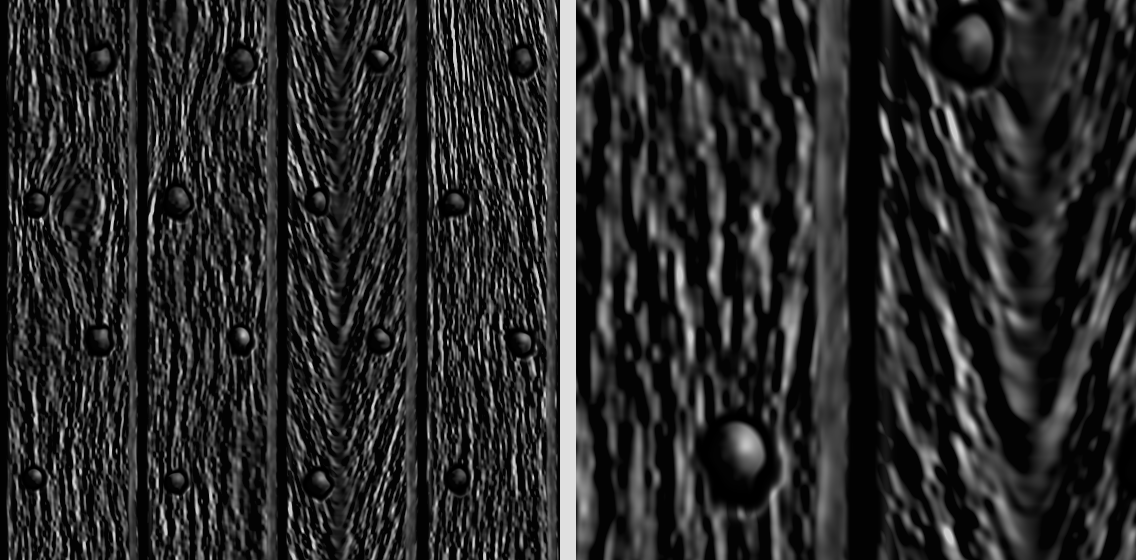
Left, the full canvas; right, a detail of the centre.
Reproduce this texture map procedurally as a Shadertoy shader.

```glsl
// Relief-lit weathered timber: four vertical planks, dark seams, staggered nail heads.

const float PLANKS = 4.0;
const float SEAM_SHIFT = 0.017;
const vec2 LIGHT_STEP = vec2(0.007, 0.002);

float hash(vec2 p) {
    return fract(sin(dot(p, vec2(12.9898, 78.233))) * 43758.55);
}

float noise(vec2 p) {
    vec2 cell = floor(p), f = fract(p);
    f = f * f * (3.0 - 2.0 * f);
    float low = mix(hash(cell), hash(cell + vec2(1, 0)), f.x);
    float high = mix(hash(cell + vec2(0, 1)), hash(cell + vec2(1, 1)), f.x);
    return mix(low, high, f.y);
}

// Nested V-shaped growth rings that open upward around an axis
float cathedral(vec2 p, float axis, float slope) {
    float across = p.x - axis;
    return sqrt(across * across + 0.004) - slope * p.y;
}

// Spreads the grain lines apart around a knot
float knotBend(vec2 p, vec2 centre, float tightness) {
    vec2 q = p - centre;
    return -0.7 * q.x * exp(-tightness * dot(q, q * vec2(1.0, 0.6)));
}

// Grain coordinates: x runs across the fibres, y along them
vec2 grainSpace(vec2 p, float plank) {
    float u = p.x - plank;
    float across = p.x + 0.14 * noise(vec2(p.x * 2.0, p.y * 1.3) + plank * 17.0);
    if (plank == 0.0) {
        across += knotBend(p, vec2(0.55, 2.5), 14.0);
    } else if (plank == 2.0) {
        across = cathedral(p, 2.42, 0.27) + 0.35 * (across - p.x);
    } else if (plank == 3.0) {
        across += 0.05 * p.y * p.y * u;
    }
    return vec2(across, p.y) + plank * vec2(7.3, 3.1);
}

// Wood height: long fibres, short streaks and fine pits
float woodHeight(vec2 p, float plank) {
    vec2 g = grainSpace(p, plank);
    float fibres = noise(g * vec2(21.0, 2.4));
    float streaks = noise(g * vec2(37.0, 9.0) + 31.0);
    float pits = noise(g * vec2(48.0, 27.0) + 67.0);
    return 0.75 * fibres + 0.55 * streaks + 0.36 * pits;
}

// Side-lit relief, clipped to black where it faces away
float woodShade(vec2 p, float plank) {
    float slope = woodHeight(p + LIGHT_STEP, plank) - woodHeight(p - LIGHT_STEP, plank);
    float wear = noise(p * vec2(4.0, 2.5) + 11.0);
    return max(0.012, 0.115 + slope * mix(1.15, 2.0, wear));
}

// Lit bevel left of each seam, faint edge right of it, black gap between
float addSeam(float shade, vec2 p, float plank) {
    float wobble = 0.012 * (noise(vec2(plank * 9.0, p.y * 5.0)) - 0.5);
    float s = fract(p.x - SEAM_SHIFT + 0.5) - 0.5 + wobble;
    float width = mix(0.095, 0.12, hash(vec2(plank + step(s, 0.0), 4.0)));
    float bevel = smoothstep(-width - 0.012, -width + 0.008, s) * (1.0 - smoothstep(-0.06, -0.03, s));
    float mottling = noise(p * vec2(45.0, 22.0)) - 0.5;
    float ridge = exp(-pow((s + width - 0.012) / 0.014, 2.0));
    float bevelShade = 0.23 + 0.16 * mottling + ridge * 0.28 * noise(vec2(p.y * 9.0, plank));
    shade = mix(shade, bevelShade, 0.88 * bevel);
    float edge = exp(-pow((s - 0.056) / 0.013, 2.0));
    shade += edge * 0.22 * noise(vec2(p.y * 7.0, plank + 20.0));
    float gap = 1.0 - smoothstep(0.027, 0.046, abs(s));
    return mix(shade, 0.006, gap);
}

// Nail head in a dark hollow with a chipped, lit rim
float addNail(float shade, vec2 p) {
    vec2 cell = floor(p);
    float side = mix(0.26, 0.71, mod(cell.y, 2.0));
    vec2 jitter = vec2(hash(cell + 2.0), hash(cell + 5.0)) - 0.5;
    vec2 centre = cell + vec2(side, 0.57) + 0.04 * jitter;
    float radius = mix(0.083, 0.108, hash(cell + 8.0));
    vec2 q = (p - centre) / radius;
    q.y *= mix(0.75, 1.05, hash(cell + 13.0));
    float r = length(q) + 0.35 * (noise(p * 17.0) - 0.5);

    float facing = dot(q, vec2(0.55, 0.4));
    float shine = mix(0.25, 0.7, hash(cell + 21.0));
    float head = 0.1 + shine * facing + 0.18 * (noise(p * 38.0) - 0.5);
    head += shine * 0.6 * exp(-9.0 * dot(q - vec2(0.2, 0.3), q - vec2(0.2, 0.3)));
    float rim = exp(-pow((r - 1.2) / 0.13, 2.0)) * max(0.0, dot(normalize(q + 0.001), vec2(0.8, -0.6)));

    shade *= smoothstep(0.9, 1.25, r);
    shade += 0.35 * rim * noise(p * 20.0 + 40.0);
    return mix(shade, max(0.01, head), 1.0 - smoothstep(0.6, 0.8, r));
}

void mainImage(out vec4 fragColor, in vec2 fragCoord) {
    vec2 p = fragCoord / iResolution.xy * PLANKS;
    float plank = mod(floor(p.x - SEAM_SHIFT), PLANKS);
    float shade = woodShade(p, plank);
    shade = addSeam(shade, p, plank);
    shade = addNail(shade, p);
    fragColor = vec4(vec3(clamp(shade, 0.0, 0.8)), 1.0);
}
```
